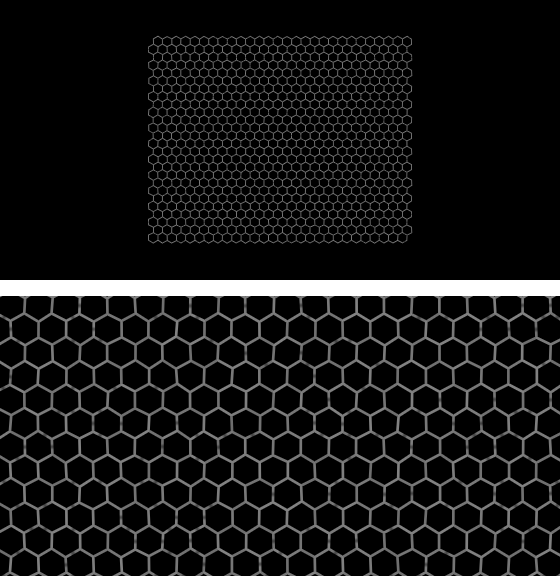
Top: the whole. Bottom: its middle third, enlarged.
Give the GLSL for this pattern, as a Shadertoy shader.

```glsl
// Layout, in units of the canvas height
const vec2 CELLS = vec2(28.0, 26.0);
const vec2 MESH_CORNER = vec2(0.531, 0.132);
const vec2 MESH_SIZE = vec2(0.939, 0.738);
const float HALF_WIDTH = 0.0016;

// Wire and wear
const vec3 BACKGROUND = vec3(0.0);
const vec3 WIRE_COLOR = vec3(0.51);
const float JITTER = 0.0008;
const float FADE = 0.16;
const float GAP_CHANCE = 0.18;
const float GAP_DEPTH = 0.4;
const float GAP_REACH = 0.22;

const float PI = 3.14159;

// Lattice steps: a cell is 2 wide and 4 high, rows lie 3 apart
const vec2 STEP = MESH_SIZE / vec2(2.0 * CELLS.x + 1.0, 3.0 * CELLS.y + 1.0);

float hash(vec2 p) {
    return fract(sin(dot(p, vec2(127.1, 311.7))) * 43758.5453);
}

// Integer lattice position of a hexagon corner
vec2 cornerOf(vec2 center, int k) {
    float angle = float(k) * PI / 3.0;
    return center + round(vec2(sin(angle), 2.0 * cos(angle)));
}

// Canvas position of a corner, slightly displaced; shared by adjoining cells
vec2 place(vec2 corner) {
    vec2 offset = vec2(hash(corner), hash(corner + 91.0)) - 0.5;
    return corner * STEP + 2.0 * JITTER * offset;
}

// Brightness of one wire at this point
float wire(vec2 p, vec2 cornerA, vec2 cornerB, float pixel) {
    vec2 a = place(cornerA);
    vec2 ab = place(cornerB) - a;
    float along = clamp(dot(p - a, ab) / dot(ab, ab), 0.0, 1.0);
    float dist = length(p - a - ab * along);
    float coverage = clamp((HALF_WIDTH - dist) / pixel + 0.5, 0.0, 1.0);

    // Uneven strength, with a worn middle on some wires
    vec2 id = cornerA + cornerB;
    float strength = 1.0 - FADE * hash(id + 17.0);
    float worn = step(hash(id + 43.0), GAP_CHANCE);
    float middle = 1.0 - smoothstep(0.0, GAP_REACH, abs(along - 0.5));
    return coverage * strength * (1.0 - GAP_DEPTH * worn * middle);
}

float hexMesh(vec2 p, float pixel) {
    float light = 0.0;
    float nearRow = round((p.y / STEP.y - 2.0) / 3.0);

    for (int j = -1; j <= 1; j++) {
        float row = nearRow + float(j);
        if (row < 0.0 || row >= CELLS.y) continue;
        float shift = mod(row, 2.0);
        float nearColumn = round((p.x / STEP.x - 1.0 - shift) / 2.0);

        for (int i = -1; i <= 1; i++) {
            float column = nearColumn + float(i);
            if (column < 0.0 || column >= CELLS.x) continue;
            vec2 center = vec2(2.0 * column + 1.0 + shift, 3.0 * row + 2.0);

            for (int k = 0; k < 6; k++) {
                vec2 a = cornerOf(center, k);
                vec2 b = cornerOf(center, k + 1);
                light = max(light, wire(p, a, b, pixel));
            }
        }
    }
    return light;
}

void mainImage(out vec4 fragColor, in vec2 fragCoord) {
    float pixel = 1.0 / iResolution.y;
    // Measure from the canvas center so the mesh stays centered
    vec2 p = (fragCoord - 0.5 * iResolution.xy) * pixel + vec2(1.0, 0.5);
    float light = hexMesh(p - MESH_CORNER, pixel);
    fragColor = vec4(mix(BACKGROUND, WIRE_COLOR, light), 1.0);
}
```
